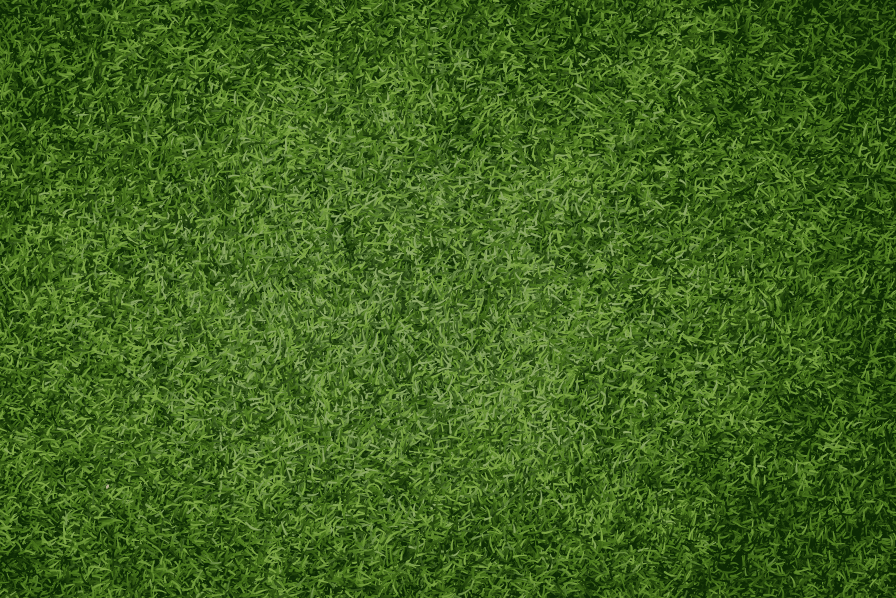
Reproduce this texture procedurally as a WebGL 2 fragment shader.

```glsl
#version 300 es
precision highp float;

#define LAYERS 8
#define BLADE_ROWS 75.0
#define BLADE_HALF_WIDTH 0.14
#define LEAN 0.55
#define LEAN_SPREAD 2.7
#define BASE_TONE 0.58
#define TONE_SPREAD 1.05
#define CLUMP_CONTRAST 0.4
#define FLECK_ROWS 9.0
#define FLECK_CHANCE 0.06

uniform vec2 u_resolution;
out vec4 fragColor;

// Four random values per integer cell and layer
vec4 hash4(vec2 cell, int layer) {
    uvec4 v = uvec4(ivec4(ivec2(cell) + 512, layer, layer * 7 + 3));
    v = v * 1664525u + 1013904223u;
    v += v.yzxy * v.wxyz;
    v ^= v >> 16u;
    v += v.yzxy * v.wxyz;
    v ^= v >> 15u;
    return vec4(v & 65535u) / 65535.0;
}

float valueNoise(vec2 p, int seed) {
    vec2 cell = floor(p), f = fract(p);
    f = f * f * (3.0 - 2.0 * f);
    float low = mix(hash4(cell, seed).x, hash4(cell + vec2(1, 0), seed).x, f.x);
    float high = mix(hash4(cell + vec2(0, 1), seed).x, hash4(cell + 1.0, seed).x, f.x);
    return mix(low, high, f.y);
}

mat2 rotation(float angle) {
    float c = cos(angle), s = sin(angle);
    return mat2(c, -s, s, c);
}

// Shadow to sunlit green
vec3 grassColor(float tone) {
    vec3 color = mix(vec3(0.05, 0.16, 0.015), vec3(0.16, 0.29, 0.055), smoothstep(0.0, 0.32, tone));
    color = mix(color, vec3(0.305, 0.475, 0.115), clamp((tone - 0.28) / 0.4, 0.0, 1.0));
    return mix(color, vec3(0.50, 0.65, 0.27), clamp((tone - 0.7) / 0.34, 0.0, 1.0));
}

// Signed distance to a bent blade that tapers to its tip
float bladeDistance(vec2 p, float halfLength, float bend) {
    float along = clamp(p.x / halfLength, -1.0, 1.0);
    p.y -= bend * (along * along - 0.4);
    float halfWidth = BLADE_HALF_WIDTH * mix(1.1, 0.45, 0.5 + 0.5 * along);
    return length(vec2(p.x - along * halfLength, p.y)) - halfWidth;
}

void main() {
    vec2 uv = gl_FragCoord.xy / u_resolution;
    vec2 p = gl_FragCoord.xy / u_resolution.y;
    float pixel = 1.0 / u_resolution.y;

    // Broad light, clumps and dry centre
    vec2 fromCentre = (uv - vec2(0.44, 0.49)) * vec2(1.0, 0.9);
    float radius2 = dot(fromCentre, fromCentre);
    float clumps = 0.6 * valueNoise(p * 34.0, 91) + 0.4 * valueNoise(p * 9.0, 92) - 0.5;
    float light = 0.145 - radius2 + CLUMP_CONTRAST * clumps;
    float dryness = exp(-radius2 * 9.0);
    float flow = LEAN + 1.6 * (valueNoise(p * 6.0, 93) - 0.5);

    vec3 color = grassColor(0.08 + 0.5 * light);

    // Overlapping blades, from the deep layers to the top
    for (int layer = 0; layer < LAYERS; layer++) {
        float depth = float(layer) / float(LAYERS - 1);
        vec2 q = rotation(float(layer) * 0.7) * p * BLADE_ROWS + float(layer) * 3.37;
        vec2 home = floor(q);
        for (int y = -1; y <= 1; y++) {
            for (int x = -1; x <= 1; x++) {
                vec2 cell = home + vec2(x, y);
                vec4 place = hash4(cell, layer);
                vec4 look = hash4(cell, layer + 40);
                float angle = flow + LEAN_SPREAD * (place.z - 0.5);
                vec2 local = rotation(angle - float(layer) * 0.7) * (q - cell - place.xy);
                float halfLength = mix(0.4, 0.85, place.w);
                float d = bladeDistance(local, halfLength, 0.3 * (look.x - 0.5));
                float cover = clamp(0.5 - d / (pixel * BLADE_ROWS), 0.0, 1.0);

                float tone = BASE_TONE + TONE_SPREAD * (look.y - 0.5) + 0.3 * (depth - 0.8) + light;
                tone += 0.08 * local.x / halfLength;
                float pale = smoothstep(0.6, 0.8, 0.8 * look.z + 0.45 * dryness - 0.1);
                vec3 blade = grassColor(tone);
                blade += pale * vec3(0.055, 0.01, 0.13) * clamp(tone, 0.0, 1.0);
                color = mix(color, blade, cover);
            }
        }
    }

    // Sparse dry flecks in the lower part
    vec2 fleckGrid = p * FLECK_ROWS;
    vec2 fleckCell = floor(fleckGrid);
    vec4 fleck = hash4(fleckCell, 77);
    vec2 offset = rotation(fleck.z * 3.0) * (fract(fleckGrid) - mix(vec2(0.2), vec2(0.8), fleck.xy));
    float fleckShape = length(offset * vec2(1.0, 1.8)) - 0.035;
    float fleckCover = clamp(0.5 - fleckShape / (pixel * FLECK_ROWS), 0.0, 1.0);
    fleckCover *= step(fleck.w, FLECK_CHANCE) * step(uv.y, 0.3);
    color = mix(color, vec3(0.72, 0.70, 0.58), fleckCover);

    fragColor = vec4(color, 1.0);
}
```
